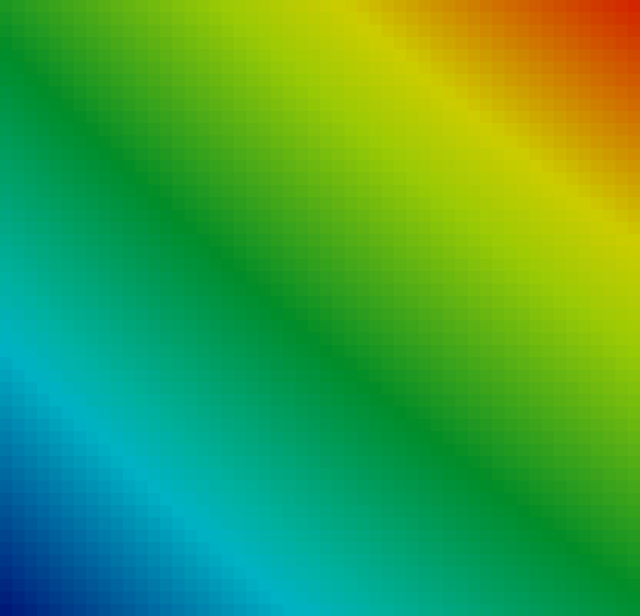
Write a WebGL 1 fragment shader that draws this background.

```glsl
precision highp float;

uniform vec2 u_resolution;

const vec2 CELL_COUNT = vec2(52.0, 50.0);

// Height field: linear slope plus a slight bend
const vec2 SLOPE = vec2(1.0, 1.0);
const vec2 BEND = vec2(-0.13, -0.03);

const vec3 NAVY   = vec3(0.00, 0.07, 0.46);
const vec3 CYAN   = vec3(0.00, 0.70, 0.77);
const vec3 TEAL   = vec3(0.00, 0.69, 0.62);
const vec3 GREEN  = vec3(0.00, 0.55, 0.16);
const vec3 LIME   = vec3(0.60, 0.79, 0.02);
const vec3 YELLOW = vec3(0.80, 0.80, 0.00);
const vec3 RED    = vec3(0.82, 0.12, 0.00);

const float NAVY_LEVEL   = 0.00;
const float CYAN_LEVEL   = 0.44;
const float TEAL_LEVEL   = 0.555;
const float GREEN_LEVEL  = 0.90;
const float LIME_LEVEL   = 1.29;
const float YELLOW_LEVEL = 1.46;
const float RED_LEVEL    = 1.84;

// Snap to cell centres, blending over one pixel at each border
vec2 snapToCell(vec2 uv) {
    vec2 grid = uv * CELL_COUNT - 0.5;
    vec2 pixelsPerCell = u_resolution / CELL_COUNT;
    vec2 blend = clamp((fract(grid) - 0.5) * pixelsPerCell + 0.5, 0.0, 1.0);
    return (floor(grid) + blend + 0.5) / CELL_COUNT;
}

float heightAt(vec2 p) {
    return dot(SLOPE, p) + dot(BEND, p * p);
}

float ramp(float low, float high, float value) {
    return clamp((value - low) / (high - low), 0.0, 1.0);
}

// Piecewise linear colour scale from low to high ground
vec3 heightColor(float h) {
    vec3 color = mix(NAVY, CYAN, ramp(NAVY_LEVEL, CYAN_LEVEL, h));
    color = mix(color, TEAL, ramp(CYAN_LEVEL, TEAL_LEVEL, h));
    color = mix(color, GREEN, ramp(TEAL_LEVEL, GREEN_LEVEL, h));
    color = mix(color, LIME, ramp(GREEN_LEVEL, LIME_LEVEL, h));
    color = mix(color, YELLOW, ramp(LIME_LEVEL, YELLOW_LEVEL, h));
    return mix(color, RED, ramp(YELLOW_LEVEL, RED_LEVEL, h));
}

void main() {
    vec2 uv = gl_FragCoord.xy / u_resolution;
    gl_FragColor = vec4(heightColor(heightAt(snapToCell(uv))), 1.0);
}
```
